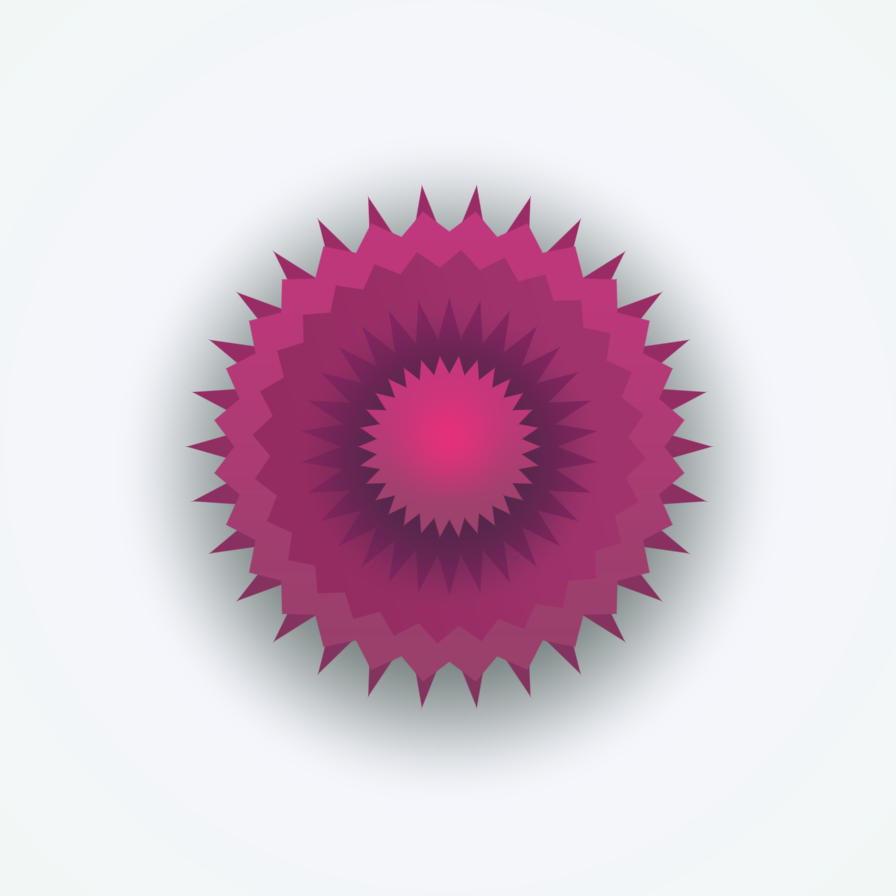
Reproduce this background procedurally as a three.js fragment shader.

```glsl
// A layered magenta rosette with toothed rims floats over a pale backdrop.
// Each layer is a star found by folding the angle into one tooth and measuring
// the distance to its slanted edge; soft radial shadows separate the layers.

varying vec2 vUv;

const float TAU = 6.2831853;
const float EDGE_SOFTNESS = 0.0011;
const vec2 CENTER = vec2(0.5015, 0.5015);

// Star layers: tooth count, first tip in degrees, tip radius, valley radius
const vec4 SPIKES = vec4(30.0, 0.0, 0.293, 0.215);
const vec4 RIM    = vec4(28.0, 6.43, 0.264, 0.240);
const vec4 DISC   = vec4(28.0, 9.43, 0.220, 0.200);
const vec4 BURST  = vec4(30.0, 6.0, 0.166, 0.121);
const vec4 CORE   = vec4(30.0, 0.0, 0.1016, 0.0815);

// Shadows: vertical offset, inner radius, outer radius, strength
const vec4 DROP_SHADOW = vec4(-0.025, 0.185, 0.375, 0.66);
const vec4 CORE_SHADOW = vec4(-0.012, 0.070, 0.172, 0.64);

const vec3 BACKDROP_MID    = vec3(0.957, 0.963, 0.983);
const vec3 BACKDROP_CORNER = vec3(0.950, 0.970, 0.965);
const vec3 DROP_TINT       = vec3(0.200, 0.260, 0.240);
const vec3 CORE_TINT       = vec3(0.240, 0.150, 0.260);
const vec3 SPIKE_LOW       = vec3(0.510, 0.200, 0.370);
const vec3 SPIKE_HIGH      = vec3(0.610, 0.170, 0.400);
const vec3 RIM_LOW         = vec3(0.600, 0.250, 0.420);
const vec3 RIM_HIGH        = vec3(0.750, 0.215, 0.485);
const vec3 DISC_LEFT       = vec3(0.580, 0.170, 0.380);
const vec3 DISC_RIGHT      = vec3(0.630, 0.200, 0.425);
const vec3 BURST_COLOR     = vec3(0.510, 0.145, 0.370);
const vec3 CORE_LOW        = vec3(0.610, 0.260, 0.420);
const vec3 CORE_HIGH       = vec3(0.780, 0.210, 0.490);
const vec3 CORE_GLOW       = vec3(0.890, 0.190, 0.480);

// Coverage of a toothed star
float starMask(vec2 p, vec4 star) {
  float halfTooth = 0.5 * TAU / star.x;
  float angle = atan(p.y, p.x) - radians(star.y);
  angle = mod(angle + halfTooth, 2.0 * halfTooth) - halfTooth;
  vec2 folded = length(p) * vec2(cos(angle), abs(sin(angle)));
  vec2 tip = vec2(star.z, 0.0);
  vec2 side = star.w * vec2(cos(halfTooth), sin(halfTooth)) - tip;
  vec2 normal = normalize(vec2(side.y, -side.x));
  float dist = dot(folded - tip, normal);
  return 1.0 - smoothstep(-EDGE_SOFTNESS, EDGE_SOFTNESS, dist);
}

// Opacity of a round, blurred shadow
float softShadow(vec2 p, vec4 shadow) {
  float radius = length(p - vec2(0.0, shadow.x));
  return shadow.w * (1.0 - smoothstep(shadow.y, shadow.z, radius));
}

// Height within a layer: 0 at its lower tip, 1 at its upper tip
float layerHeight(vec2 p, vec4 star) {
  return smoothstep(-star.z, star.z, p.y);
}

void main() {
  vec2 p = vUv - CENTER;
  float radius = length(p);

  // Backdrop and drop shadow
  vec3 color = mix(BACKDROP_MID, BACKDROP_CORNER, smoothstep(0.38, 0.70, radius));
  color = mix(color, DROP_TINT, softShadow(p, DROP_SHADOW));

  // Outer spikes and bright rim
  vec3 spikeColor = mix(SPIKE_LOW, SPIKE_HIGH, layerHeight(p, SPIKES));
  color = mix(color, spikeColor, starMask(p, SPIKES));
  vec3 rimColor = mix(RIM_LOW, RIM_HIGH, layerHeight(p, RIM));
  color = mix(color, rimColor, starMask(p, RIM));

  // Dark disc with a faint burst
  vec3 discColor = mix(DISC_LEFT, DISC_RIGHT, smoothstep(-DISC.z, DISC.z, p.x + 0.3 * p.y));
  color = mix(color, discColor, starMask(p, DISC));
  color = mix(color, BURST_COLOR, starMask(p, BURST));
  color = mix(color, CORE_TINT, softShadow(p, CORE_SHADOW));

  // Glowing core
  vec3 coreColor = mix(CORE_LOW, CORE_HIGH, layerHeight(p, CORE));
  float glow = 1.0 - smoothstep(0.0, 0.085, length(p - vec2(0.0, 0.012)));
  coreColor = mix(coreColor, CORE_GLOW, glow);
  color = mix(color, coreColor, starMask(p, CORE));

  gl_FragColor = vec4(color, 1.0);
}
```
